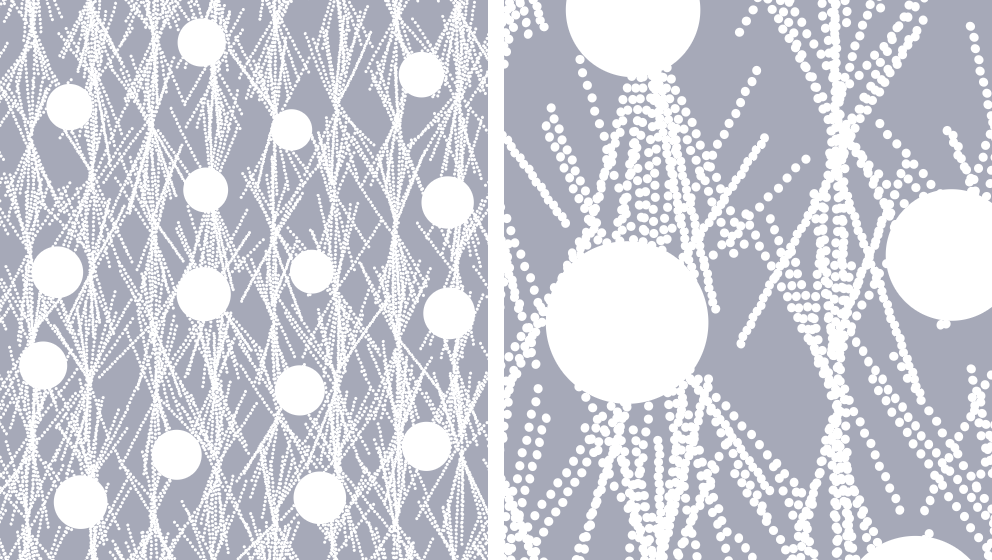
Left, the full canvas; right, a detail of the centre.
Write a WebGL 1 fragment shader that draws this pattern.

```glsl
precision highp float;

uniform vec2 u_resolution;

const vec3 SLATE = vec3(0.651, 0.663, 0.722);
const vec3 WHITE = vec3(1.0);

// Lengths are fractions of the canvas height
const vec2 NODE_CELL = vec2(0.109, 0.17);
const vec2 DISC_CELL = vec2(0.2178, 0.2222);
const float DOT_RADIUS = 0.0027;
const float DOT_PITCH = 0.0072;
const float TIGHT_PITCH = 0.0043;
const int RAYS = 12;

vec3 hash3(vec2 p) {
  vec3 q = fract(p.xyx * vec3(0.1031, 0.1030, 0.0973));
  q += dot(q, q.yxz + 33.33);
  return fract((q.xxy + q.yzz) * q.zyx);
}

// Lowers every second column by half a cell
float stagger(float column) {
  return 0.5 * mod(column, 2.0);
}

// Distance to a gently bent row of dots leaving the origin
float dottedRay(vec2 p, float angle, float bend, float reach, float pitch) {
  vec2 dir = vec2(sin(angle), cos(angle));
  vec2 q = vec2(dot(p, vec2(dir.y, -dir.x)), dot(p, dir));
  float index = clamp(floor(q.y / pitch + 0.5), 0.0, floor(reach / pitch));
  float wobble = 0.0014 * (fract(index * 0.618 + angle * 9.0) - 0.5);
  q.x -= bend * q.y * q.y + wobble;
  q.y -= index * pitch;
  return length(q) - DOT_RADIUS;
}

// Distance to one fan of rays opening along +y
float fan(vec2 p, vec2 seed) {
  vec3 shape = hash3(seed + 7.7);
  float spread = mix(0.5, 0.8, shape.x);
  float lean = 0.24 * (shape.y - 0.5);
  float fanReach = mix(0.12, 0.175, shape.z);
  float d = 1.0;
  for (int i = 0; i < RAYS; i++) {
    float k = float(i);
    vec3 a = hash3(seed + vec2(k, 3.1));
    vec3 b = hash3(seed + vec2(k, 11.3));
    if (b.x < 0.18) continue;
    float side = (k + 0.2 + 0.6 * a.x) / float(RAYS) * 2.0 - 1.0;
    vec2 root = vec2(0.009 * (a.y - 0.5), 0.05 * (a.z - 0.35));
    float pitch = b.y > 0.92 ? TIGHT_PITCH : DOT_PITCH * mix(0.9, 1.12, a.y);
    float reach = fanReach * mix(0.7, 1.0, b.z);
    float bend = 0.7 * (a.x - 0.5) - 0.25 * side;
    d = min(d, dottedRay(p - root, lean + spread * side, bend, reach, pitch));
  }
  return d;
}

// Distance to all fans, one up and one down from each node
float fanField(vec2 p) {
  float d = 1.0;
  float column = floor(p.x / NODE_CELL.x);
  for (int i = -1; i <= 1; i++) {
    float x = column + float(i);
    float shift = stagger(x);
    float row = floor(p.y / NODE_CELL.y + shift);
    for (int j = -1; j <= 1; j++) {
      vec2 node = vec2(x, row + float(j));
      vec2 seed = node * 31.0 + 200.0;
      vec2 jitter = (hash3(seed).xy - 0.5) * vec2(0.1, 0.5);
      vec2 center = (node + 0.5 + jitter - vec2(0.0, shift)) * NODE_CELL;
      vec2 q = p - center;
      if (q.y > -0.03) d = min(d, fan(q, seed));
      if (q.y < 0.03) d = min(d, fan(vec2(q.x, -q.y), seed + 15.5));
    }
  }
  return d;
}

// Distance to the large disc of the current cell
float discField(vec2 p) {
  float column = floor(p.x / DISC_CELL.x);
  float shift = stagger(column);
  vec2 cell = vec2(column, floor(p.y / DISC_CELL.y + shift));
  vec3 h = hash3(cell * 13.0 + 91.0);
  vec2 center = (cell + 0.5 - vec2(0.0, shift) + 0.4 * (h.xy - 0.5)) * DISC_CELL;
  if (center.y < 0.045 || center.y > 0.96) return 1.0;
  return length(p - center) - mix(0.036, 0.049, h.z);
}

void main() {
  vec2 p = gl_FragCoord.xy / u_resolution.y;
  float d = min(fanField(p), discField(p));

  // One-pixel soft edge
  float cover = clamp(0.5 - d * u_resolution.y, 0.0, 1.0);
  gl_FragColor = vec4(mix(SLATE, WHITE, cover), 1.0);
}
```
